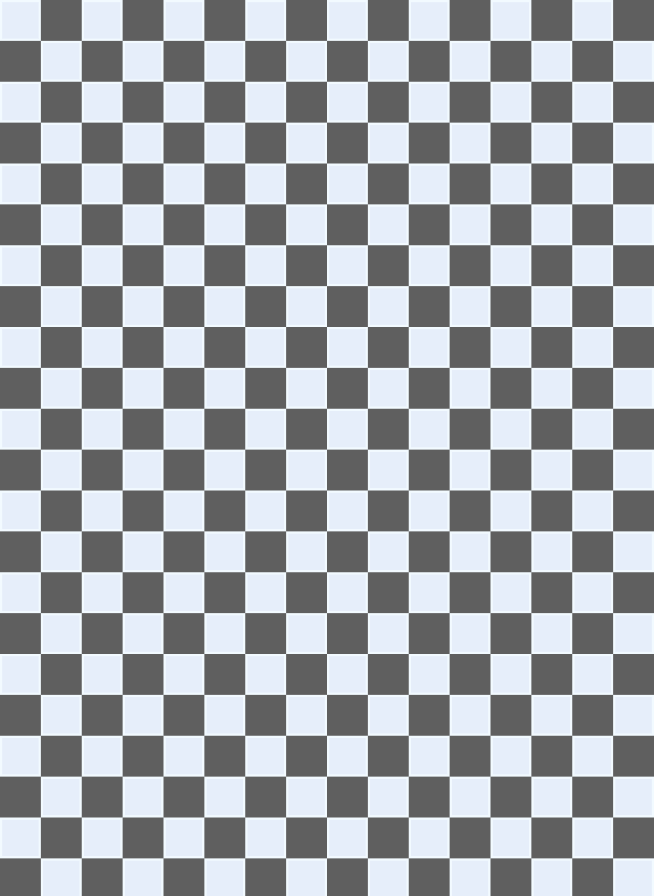
Write a WebGL 2 fragment shader that draws this pattern.

```glsl
#version 300 es
precision highp float;

#define COLUMNS 16.0
#define RIM_WIDTH 0.055
#define DARK_COLOR vec3(0.373, 0.373, 0.373)
#define LIGHT_COLOR vec3(0.902, 0.933, 0.980)
#define RIM_COLOR vec3(0.950, 0.980, 1.000)

uniform vec2 u_resolution;
out vec4 fragColor;

// Signed distance to the nearest grid line on each axis; sign flips per cell
vec2 gridDistance(vec2 cell) {
    return 0.5 - abs(mod(cell - 0.5, 2.0) - 1.0);
}

void main() {
    // Square cells, counted from the top left corner
    float cellsPerPixel = COLUMNS / u_resolution.x;
    vec2 fromTopLeft = vec2(gl_FragCoord.x, u_resolution.y - gl_FragCoord.y);
    vec2 edge = gridDistance(fromTopLeft * cellsPerPixel);

    // Checker coverage with one pixel of smoothing
    vec2 side = clamp(2.0 * edge / cellsPerPixel, -1.0, 1.0);
    float light = 0.5 + 0.5 * side.x * side.y;

    // Faint bright rim inside the light cells
    float nearest = min(abs(edge.x), abs(edge.y));
    float halfPixel = 0.5 * cellsPerPixel;
    float rim = 1.0 - smoothstep(RIM_WIDTH - halfPixel, RIM_WIDTH + halfPixel, nearest);

    vec3 lightCell = mix(LIGHT_COLOR, RIM_COLOR, rim);
    fragColor = vec4(mix(DARK_COLOR, lightCell, light), 1.0);
}
```
